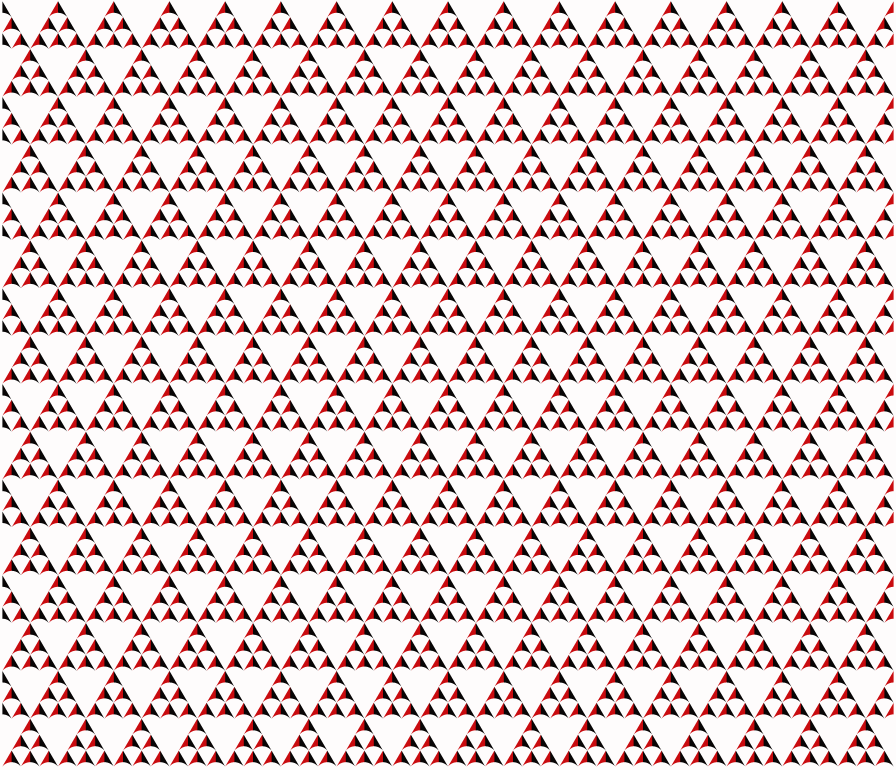
This pattern is drawn by a Shadertoy shader. Its source:

```glsl
// Staggered rows of triangles, each stacked from 3 + 2 + 1 small darts.
// A dart is an upright triangle with a circular bite out of its base,
// red on its left half and black on its right; edges are supersampled.

const vec3 PAPER = vec3(0.995, 0.99, 0.99);
const vec3 RED   = vec3(0.79, 0.045, 0.06);
const vec3 BLACK = vec3(0.03, 0.02, 0.02);

const float REPEATS = 16.0;                 // both across and down
const float TIERS = 3.0;                    // dart rows in one triangle
const vec2 CELL = vec2(0.07235, 0.06212);   // in canvas heights
const float BOTTOM_MARGIN = 0.0045;
const float BITE_RADIUS = 0.653;            // in dart widths
const int SAMPLES = 5;                      // per pixel side

// Offset from the nearest centre in a unit-spaced row.
float centered(float x) {
    return fract(x) - 0.5;
}

// Dart with base from -0.5 to 0.5 on y = 0 and its apex at the given height.
bool insideDart(vec2 p, float height) {
    float halfWidth = 0.5 * (1.0 - p.y / height);
    float biteCenter = -sqrt(BITE_RADIUS * BITE_RADIUS - 0.25);
    bool outsideBite = length(p - vec2(0.0, biteCenter)) > BITE_RADIUS;
    return abs(p.x) < halfWidth && outsideBite;
}

// Colour at a grid position, where one unit is one large triangle.
vec3 patternColor(vec2 grid) {
    if (any(lessThan(grid, vec2(0.0))) || any(greaterThan(grid, vec2(REPEATS))))
        return PAPER;

    // Large triangle: every other row is shifted by half a repeat
    float row = floor(grid.y);
    float x = TIERS * centered(grid.x + 0.5 * mod(row, 2.0));
    float y = TIERS * fract(grid.y);

    // Small darts: one fewer in each higher tier
    float count = TIERS - floor(y);
    if (abs(x) > 0.5 * count) return PAPER;
    float aspect = CELL.y / CELL.x;
    vec2 dart = vec2(centered(x + 0.5 * count), fract(y) * aspect);
    if (!insideDart(dart, aspect)) return PAPER;
    return dart.x < 0.0 ? RED : BLACK;
}

// Pixel position to grid position, centred across the canvas.
vec2 toGrid(vec2 pixel, vec2 resolution) {
    vec2 p = vec2(pixel.x - 0.5 * resolution.x, pixel.y) / resolution.y;
    p.y -= BOTTOM_MARGIN;
    return p / CELL + vec2(0.5 * REPEATS, 0.0);
}

void mainImage(out vec4 fragColor, in vec2 fragCoord) {
    vec3 sum = vec3(0.0);
    for (int j = 0; j < SAMPLES; j++) {
        for (int i = 0; i < SAMPLES; i++) {
            vec2 offset = (vec2(i, j) + 0.5) / float(SAMPLES) - 0.5;
            sum += patternColor(toGrid(fragCoord + offset, iResolution.xy));
        }
    }
    fragColor = vec4(sum / float(SAMPLES * SAMPLES), 1.0);
}
```
